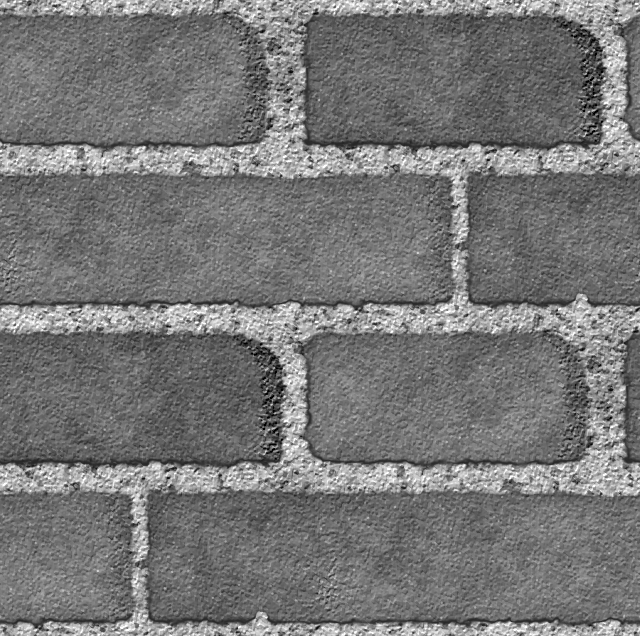
Give the GLSL for this texture, as a Shadertoy shader.

```glsl
// Layout: x = centre, y = half width, as shares of the canvas
const vec2 SHORT_BRICK = vec2(0.197, 0.2175);
const vec2 WIDE_BRICK  = vec2(0.7096, 0.2305);
const vec2 LONG_BRICK  = vec2(0.2194, 0.4863);
const float COURSE = 0.25;
const float BRICK_MIDDLE = 0.126;
const float HALF_HEIGHT = 0.101;
// Corner radii: bottom right, top right, bottom left, top left
const vec4 SHORT_CORNERS = vec4(0.030, 0.065, 0.040, 0.025);
const vec4 WIDE_CORNERS  = vec4(0.010, 0.075, 0.009, 0.022);
const vec4 LONG_CORNERS  = vec4(0.012, 0.018, 0.010, 0.010);
// Grey levels
const float SHORT_TONE = 0.445;
const float WIDE_TONE = 0.395;
const float LONG_TONE = 0.445;
const float MORTAR_TONE = 0.69;
const float STAIN_TONE = 0.53;
const float SHADOW_TONE = 0.15;
// Surface
const float EDGE_WOBBLE = 0.009;
const float RIM_WIDTH = 0.034;
const float SHADOW_WIDTH = 0.0028;
const float BRICK_RELIEF = 0.15;
const float ROUGH_RELIEF = 0.34;

vec3 hash3(vec2 p) {
    vec3 q = fract(p.xyx * vec3(0.1031, 0.1030, 0.0973));
    q += dot(q, q.yxz + 33.33);
    return fract((q.xxy + q.yzz) * q.zyx);
}

// Cellular noise: x = blended cell value, y = nearest distance.
// It repeats with the wall: half a canvas down, half a canvas across.
vec2 cellular(vec2 uv, vec2 cells) {
    vec2 g = uv * cells, base = floor(g);
    float sum = 0.0, weight = 0.0, nearest = 8.0;
    for (int j = -1; j <= 1; j++)
    for (int i = -1; i <= 1; i++) {
        vec2 cell = base + vec2(i, j);
        float pair = floor((cell.y + 0.5) / (cells.y * 0.5));
        vec2 id = floor(mod(cell + 0.5 + vec2(pair * cells.x * 0.5, 0.0), cells * vec2(1.0, 0.5)));
        vec3 h = hash3(id + cells.x);
        float dist = length(cell + h.xy - g);
        float w = exp(-6.0 * dist * dist);
        sum += w * h.z;
        weight += w;
        nearest = min(nearest, dist);
    }
    return vec2(sum / weight, nearest);
}

float roundedBox(vec2 p, vec2 halfSize, vec4 radii) {
    vec2 side = p.x > 0.0 ? radii.xy : radii.zw;
    float r = p.y > 0.0 ? side.x : side.y;
    vec2 q = abs(p) - halfSize + r;
    return min(max(q.x, q.y), 0.0) + length(max(q, 0.0)) - r;
}

float spot(vec2 p, vec2 size) {
    p /= size;
    return exp(-dot(p, p));
}

void mainImage(out vec4 fragColor, in vec2 fragCoord) {
    vec2 uv = fragCoord / iResolution.xy;
    uv.y = 1.0 - uv.y;
    float soft = 0.0012 + 0.7 / iResolution.y;

    // Two courses repeat, shifted by half a canvas
    vec2 q = vec2(fract(uv.x + 0.5 * floor(uv.y * 2.0)), mod(uv.y, 2.0 * COURSE));
    bool isLong = q.y > COURSE;
    bool isWide = !isLong && fract(q.x + 0.04) > 0.487;
    vec2 span = isLong ? LONG_BRICK : isWide ? WIDE_BRICK : SHORT_BRICK;
    vec4 corners = isLong ? LONG_CORNERS : isWide ? WIDE_CORNERS : SHORT_CORNERS;
    float tone = isLong ? LONG_TONE : isWide ? WIDE_TONE : SHORT_TONE;
    vec2 size = vec2(span.y, HALF_HEIGHT);
    vec2 p = vec2(fract(q.x - span.x + 0.5) - 0.5, mod(q.y, COURSE) - BRICK_MIDDLE);

    // Noise layers
    float cloud = cellular(uv, vec2(14.0, 20.0)).x - 0.5;
    float blotch = cellular(uv, vec2(46.0)).x - 0.5;
    float crumb = cellular(uv, vec2(120.0, 140.0)).x - 0.5;
    float grain = cellular(uv, vec2(260.0)).x - 0.5;
    float relief = grain - cellular(uv + vec2(0.0012, 0.0026), vec2(260.0)).x;
    relief += 0.5;
    vec2 fleck = cellular(uv, vec2(44.0));

    // Outline with worn edges and two chips in the long brick
    float wobble = EDGE_WOBBLE * (0.7 * blotch + 0.6 * crumb);
    float d = roundedBox(p, size, corners) + wobble;
    if (isLong) {
        d += 0.030 * spot(q - vec2(0.908, 0.470), vec2(0.009, 0.014));
        d += 0.014 * spot(q - vec2(0.455, 0.274), vec2(0.035, 0.008));
    }

    // Brick face
    float face = tone + 0.08 * cloud + 0.08 * blotch + 0.06 * crumb + 0.10 * grain;
    face += BRICK_RELIEF * relief + 0.14 * p.y;
    float border = smoothstep(-0.035, 0.0, d + 0.03 * blotch);
    face -= 0.07 * border * (0.6 + crumb);

    // Broken right end, and a rough seam in the long brick
    float rim = smoothstep(-0.003, 0.004, roundedBox(p + vec2(RIM_WIDTH, 0.0), size, corners) + 2.0 * wobble);
    float rough = rim * (isLong ? 0.35 : isWide ? 1.0 : 0.65);
    if (isLong) {
        float seam = fract(q.x + 0.49) - 0.5;
        rough += 0.8 * spot(vec2(seam, p.y - 0.05), vec2(0.035, 0.06)) * smoothstep(-0.3, 0.2, blotch + crumb);
        face -= 0.03 * smoothstep(0.70, 0.76, q.x);
    }
    face += rough * (-0.075 + ROUGH_RELIEF * relief + 0.20 * crumb);

    // Hairline crack in the wide brick
    if (isWide) {
        float crackX = 0.005 + 0.2 * max(-0.04 - p.y, 0.0) + 0.003 * sin(p.y * 160.0) + 0.004 * crumb;
        float crack = 1.0 - smoothstep(0.0005, 0.0018 + soft, abs(p.x - crackX));
        face += 0.14 * crack * (1.0 - smoothstep(0.01, 0.04, p.y)) * (0.6 + crumb);
    }
    face += 0.20 * (1.0 - smoothstep(0.04, 0.12, fleck.y)) * smoothstep(0.55, 0.75, fleck.x);

    // Sandy mortar, stained in the wide joint
    float stain = spot(vec2(q.x - 0.449, q.y - 0.09), vec2(0.032, 0.075));
    float mortar = mix(MORTAR_TONE, STAIN_TONE, stain);
    mortar += 0.10 * cloud + 0.12 * blotch + 0.16 * crumb + 0.16 * grain + ROUGH_RELIEF * relief;
    mortar -= 0.22 * smoothstep(0.18, 0.42, -crumb);
    mortar -= 0.10 * (1.0 - smoothstep(0.0, 0.012, d));

    // Dark gap, deepest below and to the left of each brick
    float below = smoothstep(0.84, 0.96, p.y / size.y);
    float left = smoothstep(size.x - 0.020, size.x - 0.006, -p.x);
    float gap = exp(-pow(d / (SHADOW_WIDTH + 0.3 * soft), 2.0));
    gap *= clamp(0.22 + 0.75 * below + 0.45 * left + 0.7 * blotch, 0.0, 0.95);

    float shade = mix(face, mortar, smoothstep(-soft, soft, d));
    shade = mix(shade, SHADOW_TONE, gap);
    fragColor = vec4(vec3(clamp(shade, 0.0, 1.0)), 1.0);
}
```
